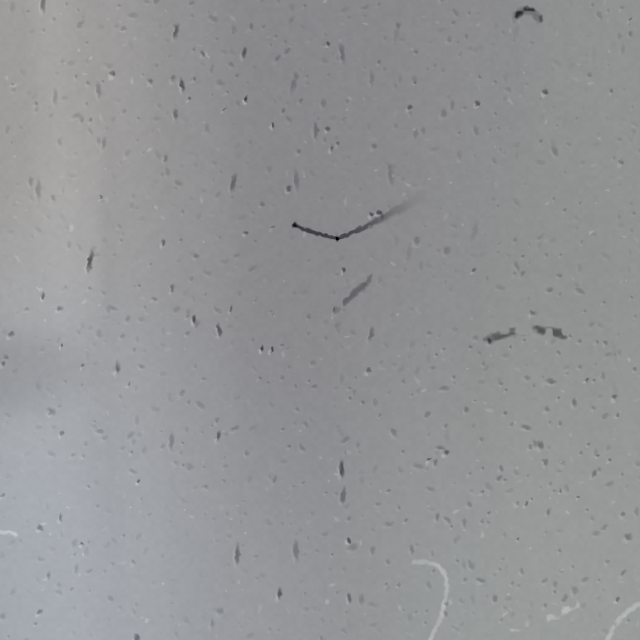
Give the GLSL for this texture, as a three.js fragment shader.

```glsl
varying vec2 vUv;

#define WARM_LIGHT vec3(0.640, 0.632, 0.625)
#define COOL_LIGHT vec3(0.668, 0.688, 0.712)
#define MID_GREY vec3(0.535, 0.533, 0.545)
#define SIDE_GREY vec3(0.565, 0.573, 0.568)
#define PIT_DEPTH 0.30
#define SPECK_DEPTH 0.11
#define RIM_LIGHT 0.40
#define GRAIN 0.016
#define STREAKS 0.030

float hash(vec2 p) {
  return fract(sin(dot(p, vec2(127.1, 311.7))) * 43758.5);
}

float noise(vec2 p) {
  vec2 i = floor(p);
  vec2 f = fract(p);
  f = f * f * (3.0 - 2.0 * f);
  return mix(mix(hash(i), hash(i + vec2(1.0, 0.0)), f.x),
             mix(hash(i + vec2(0.0, 1.0)), hash(i + 1.0), f.x), f.y);
}

float blob(vec2 q, vec2 radius) {
  return 1.0 - smoothstep(0.25, 1.15, length(q / radius));
}

// Scattered hollows: positive where dark, negative on the lit rim
float hollows(vec2 p, float cells, float density, vec2 radius, float turn) {
  float sum = 0.0;
  vec2 home = floor(p * cells);
  for (int j = -1; j <= 1; j++) {
    for (int i = -1; i <= 1; i++) {
      vec2 cell = home + vec2(float(i), float(j));
      vec2 seed = cell + cells;
      vec2 jitter = vec2(hash(seed + 3.1), hash(seed + 7.7));
      vec2 center = (cell + jitter) / cells;
      float angle = (hash(seed + 11.3) - 0.5) * turn;
      float s = sin(angle);
      float c = cos(angle);
      mat2 spin = mat2(c, -s, s, c);
      float r = hash(seed + 17.9);
      vec2 size = radius * vec2(0.7 + 0.5 * r, 0.35 + r * r);
      float strength = mix(0.25, 1.0, pow(hash(seed + 23.5), 1.6));
      float present = step(hash(seed + 29.3), density);
      vec2 q = p - center;
      float dark = blob(spin * q, size);
      float rim = blob(spin * (q + vec2(0.6, 0.9) * radius.x), size);
      sum += present * strength * (dark - RIM_LIGHT * rim * (1.0 - dark));
    }
  }
  return sum;
}

float segment(vec2 p, vec2 a, vec2 b) {
  vec2 ab = b - a;
  return length(p - a - ab * clamp(dot(p - a, ab) / dot(ab, ab), 0.0, 1.0));
}

// Soft stroke along a quadratic curve
float stroke(vec2 p, vec2 a, vec2 b, vec2 c, float width) {
  float d = 1.0;
  vec2 last = a;
  for (int i = 1; i <= 10; i++) {
    float t = float(i) / 10.0;
    vec2 next = mix(mix(a, b, t), mix(b, c, t), t);
    d = min(d, segment(p, last, next));
    last = next;
  }
  return 1.0 - smoothstep(0.2 * width, width, d);
}

// Broad uneven light over the wall
vec3 wall(vec2 p) {
  float low = 1.0 - smoothstep(0.0, 0.65, p.y);
  float drift = 0.06 * (noise(p * 3.0) - 0.5);
  float left = 1.0 - smoothstep(0.02, 0.46 + 0.12 * low, p.x + drift);
  vec3 color = mix(MID_GREY, SIDE_GREY, smoothstep(0.45, 0.95, p.x - 0.25 * (p.y - 0.5)));
  color += low * vec3(0.030, 0.037, 0.038);
  color = mix(color, mix(COOL_LIGHT, WARM_LIGHT, smoothstep(0.2, 0.8, p.y)), left * 0.92);
  float streak = noise(vec2(p.x * 17.0 + 0.6 * p.y, p.y * 2.2)) - 0.5;
  color += STREAKS * streak * (0.25 + left);
  color -= 0.06 * blob(p - vec2(0.0, 0.42), vec2(0.16, 0.09));
  color += 0.025 * (1.0 - smoothstep(0.145, 0.17, p.x)) * blob(p - vec2(0.15, 0.65), vec2(0.13, 0.22));
  return color;
}

void main() {
  vec2 p = vUv;
  vec3 color = wall(p);
  vec2 rough = p + 0.0016 * (vec2(noise(p * 210.0), noise(p * 210.0 + 50.0)) - 0.5) * 2.0;

  // Upright pits at the left, random crumbs at the right
  float leftSide = 1.0 - smoothstep(0.45, 0.75, p.x);
  float lowRight = smoothstep(0.5, 0.85, p.x) * (1.0 - smoothstep(0.3, 0.65, p.y));
  float patches = smoothstep(0.3, 0.7, noise(p * 7.0 + 4.0));
  float marks = PIT_DEPTH * hollows(rough, 19.0, 0.23, vec2(0.0047, 0.0165), 0.5) * (0.15 + 0.85 * leftSide);
  marks += PIT_DEPTH * 0.75 * hollows(rough, 24.0, 0.16, vec2(0.0055, 0.0075), 6.0);
  marks += SPECK_DEPTH * hollows(rough, 47.0, 0.45, vec2(0.0042, 0.0080), 3.0) * (0.35 + 0.5 * patches + 0.5 * lowRight);
  marks -= 0.07 * max(hollows(rough + 0.37, 42.0, 0.22, vec2(0.0032, 0.0070), 4.0), 0.0);

  // Bent crack with a fading tail
  vec2 bend = vec2(0.527, 0.627);
  float tail = 1.0 - smoothstep(0.53, 0.72, p.x);
  marks += 0.29 * stroke(rough, vec2(0.460, 0.648), vec2(0.49, 0.636), bend, 0.0048);
  marks += 0.27 * tail * tail * stroke(rough, bend, vec2(0.60, 0.655), vec2(0.72, 0.73), 0.0045 + 0.012 * (1.0 - tail));
  marks += 0.16 * (blob(rough - bend, vec2(0.005, 0.008)) + blob(rough - vec2(0.46, 0.648), vec2(0.006)));

  // Crumbled dark scuffs
  float broken = smoothstep(0.35, 0.65, noise(p * 85.0));
  marks += 0.24 * broken * stroke(rough, vec2(0.76, 0.468), vec2(0.82, 0.495), vec2(0.88, 0.477), 0.010);
  marks += 0.27 * (0.4 + broken) * stroke(rough, vec2(0.807, 0.977), vec2(0.825, 0.993), vec2(0.842, 0.970), 0.009);
  marks += 0.15 * broken * stroke(rough, vec2(0.525, 0.515), vec2(0.55, 0.54), vec2(0.58, 0.565), 0.008);

  // Pale scratches
  float pale = stroke(rough, vec2(0.645, 0.122), vec2(0.735, 0.130), vec2(0.673, 0.0), 0.0055);
  pale += broken * stroke(rough, vec2(0.80, 0.018), vec2(0.85, 0.025), vec2(0.90, 0.055), 0.008);
  pale += stroke(rough, vec2(0.95, 0.0), vec2(0.965, 0.045), vec2(1.01, 0.06), 0.006);
  pale += stroke(rough, vec2(-0.01, 0.166), vec2(0.01, 0.172), vec2(0.025, 0.165), 0.005);
  marks -= 0.12 * pale * (0.5 + 0.5 * noise(p * 60.0));

  // Fine surface grain
  float grain = noise(p * 130.0) + 0.6 * noise(p * 260.0) - 0.8;
  color += GRAIN * grain - marks * vec3(1.0, 1.0, 0.97);
  gl_FragColor = vec4(clamp(color, 0.0, 1.0), 1.0);
}
```
